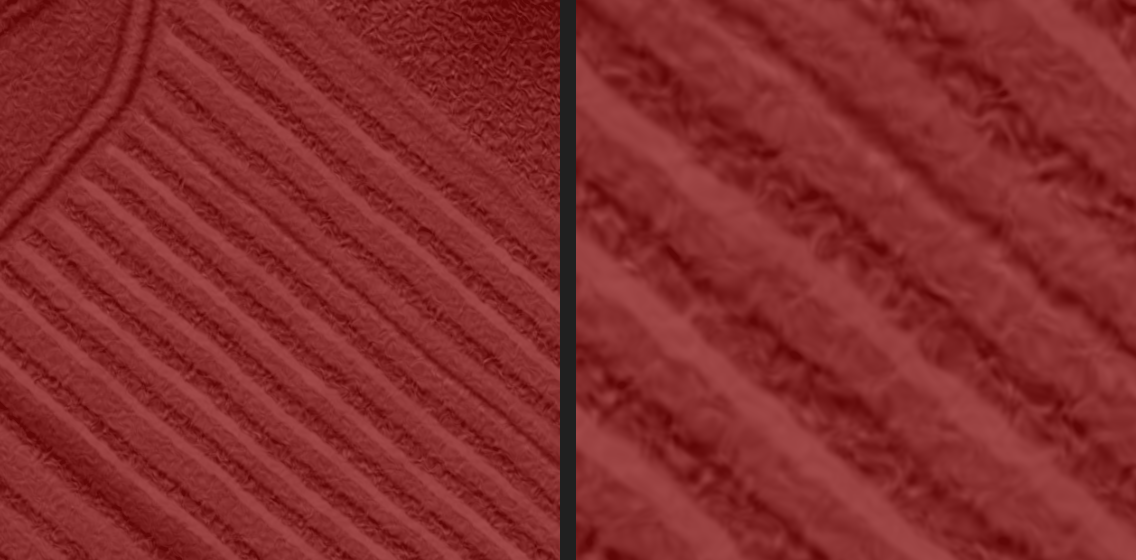
Left: the whole. Right: its middle third, enlarged.
This texture is drawn by a WebGL 2 fragment shader. Its source:

```glsl
#version 300 es
precision highp float;
uniform vec2 u_resolution;
out vec4 outColor;

const vec3 DEEP_RED = vec3(0.43, 0.08, 0.08);
const vec3 PALE_RED = vec3(0.61, 0.26, 0.26);
const vec2 ALONG = vec2(0.758, -0.652);
const vec2 ACROSS = vec2(0.652, 0.758);

float hash(vec2 p) {
  return fract(sin(dot(p, vec2(127.1, 311.7))) * 43758.5453);
}

float noise(vec2 p) {
  vec2 i = floor(p), f = fract(p);
  f = f * f * (3.0 - 2.0 * f);
  return mix(mix(hash(i), hash(i + vec2(1, 0)), f.x),
             mix(hash(i + vec2(0, 1)), hash(i + vec2(1, 1)), f.x), f.y);
}

float fleece(vec2 p) {
  return 0.6 * noise(p) + 0.4 * noise(p * 1.7 + 17.0);
}

// Relief of the pile, lit from one side
float emboss(vec2 p) {
  return fleece(p) - fleece(p + vec2(0.75, -0.7));
}

float line(float d, float halfWidth) {
  float t = d / halfWidth;
  return exp(-t * t);
}

float band(float d, float start, float end, float blur) {
  return smoothstep(start - blur, start + blur, d)
       * (1.0 - smoothstep(end - blur, end + blur, d));
}

float smoothMax(float a, float b, float k) {
  return 0.5 * (a + b + sqrt((a - b) * (a - b) + k * k));
}

// Signed distance to the bent hem; negative on the left
float hemDistance(vec2 p) {
  float lower = dot(p - vec2(0.0, 0.57), vec2(0.722, -0.692));
  float upper = dot(p - vec2(0.235, 0.815), vec2(0.971, -0.237));
  return smoothMax(lower, upper, 0.02);
}

// Even spacing in the middle, wider towards both corners
float ribOffset(float i) {
  return 0.687 + 0.079 * i + step(0.5, i) * (0.03 + 0.014 * i)
       - 0.022 * max(-4.0 - i, 0.0);
}

float ribStrength(float i) {
  float worn = 0.5 * line(i - 1.0, 0.4);
  return 1.0 - worn - 0.5 * step(i, -5.5);
}

// x: raised highlight, y: rough shaded side, z: dark groove
vec3 ribs(float v, float u) {
  vec3 sum = vec3(0.0);
  for (float i = -8.0; i <= 3.0; i++) {
    float d = v - ribOffset(i);
    float wear = 0.75 + 0.45 * noise(vec2(u * 14.0, i * 7.3));
    sum.x += band(d, -0.009, 0.009, 0.004) * ribStrength(i) * wear;
    sum.y += band(d, 0.012, 0.042, 0.006);
    sum.z += line(d - 0.036, 0.006) * wear;
  }
  return sum;
}

void main() {
  vec2 p = gl_FragCoord.xy / u_resolution;
  float u = dot(p, ALONG), v = dot(p, ACROSS);
  float ripple = 0.009 * (noise(p * 8.0) - 0.5) + 0.006 * (noise(p * 60.0) - 0.5);
  float hem = hemDistance(p) + ripple;
  float row = v + ripple;
  vec2 swirl = vec2(noise(p * 60.0), noise(p * 60.0 + 31.0));
  float grain = emboss(vec2(u * 125.0, v * 135.0) + 1.2 * swirl);
  float mottle = noise(p * 22.0) - 0.5;

  // Ribbed panel with its folded seam and deep lower crease
  vec3 rib = ribs(row, u);
  float panel = smoothstep(0.018, 0.036, hem);
  float seam = line(row - 0.778, 0.006);
  float crease = line(row - 0.222, 0.024);
  float tone = 0.6 + 0.12 * mottle;
  tone += panel * (0.4 * rib.x - 0.2 * rib.y - 0.36 * rib.z);
  tone += panel * (0.3 * line(row - 0.764, 0.006) - 0.55 * seam);
  tone -= panel * (0.45 * crease + 0.3 * line(row - 1.085, 0.007));
  float roughness = 0.5 + 0.45 * panel * rib.y - 0.32 * panel * min(rib.x, 1.0);

  // Coarse pile beyond the upper right edge
  float pile = smoothstep(1.118, 1.13, row);
  float cornerShade = smoothstep(0.3, 0.0, length(p - vec2(0.95, 1.04)));
  tone = mix(tone, 0.36 - 0.5 * cornerShade + 0.12 * mottle, pile);
  roughness = mix(roughness, 1.15, pile);
  tone += 0.15 * line(row - 1.117, 0.006);

  // Darker cloth left of the hem, with curved corner folds
  float cloth = 1.0 - smoothstep(-0.06, -0.045, hem);
  float fold = dot(p - vec2(0.0, 0.94), vec2(0.555, -0.832)) + ripple;
  float folds = line(fold, 0.011) + line(fold + 0.035, 0.009);
  tone = mix(tone, 0.38 + 0.25 * mottle - 0.6 * folds, cloth);
  roughness = mix(roughness, 0.7, cloth);

  // Twin stitched grooves along the hem
  tone -= 0.75 * line(hem, 0.009) + 0.65 * line(hem + 0.044, 0.008);
  tone += 0.12 * line(hem + 0.024, 0.008);

  tone = clamp(tone + roughness * grain, -0.3, 1.15);
  outColor = vec4(mix(DEEP_RED, PALE_RED, tone), 1.0);
}
```
